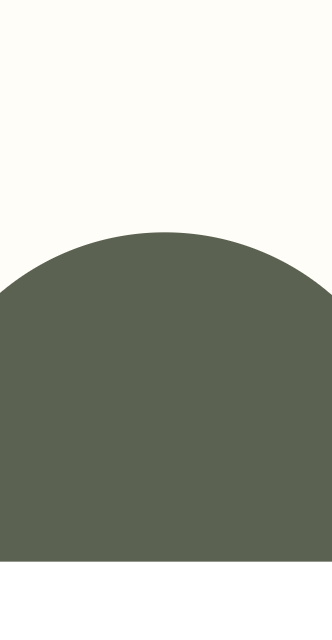
A Shadertoy shader for this background:

```glsl
// A large olive dome rising into a cream sky above a plain white footer.

#define CREAM vec3(1.0, 0.992, 0.973)
#define OLIVE vec3(0.361, 0.384, 0.318)
#define WHITE vec3(1.0)
#define DOME_CENTER vec2(-0.002, 0.240)
#define DOME_RADIUS 0.397
#define FOOTER_TOP 0.1224

// Coverage of a shape from its signed distance, softened over one pixel
float coverage(float signedDistance, float pixel) {
    return clamp(0.5 - signedDistance / pixel, 0.0, 1.0);
}

void mainImage(out vec4 fragColor, in vec2 fragCoord) {
    // Canvas heights, with x measured from the vertical centre line
    float pixel = 1.0 / iResolution.y;
    vec2 point = vec2(fragCoord.x - 0.5 * iResolution.x, fragCoord.y) * pixel;

    // Dome over the sky
    float dome = length(point - DOME_CENTER) - DOME_RADIUS;
    vec3 color = mix(CREAM, OLIVE, coverage(dome, pixel));

    // Footer cuts the dome off with a straight edge
    color = mix(color, WHITE, coverage(point.y - FOOTER_TOP, pixel));

    fragColor = vec4(color, 1.0);
}
```
